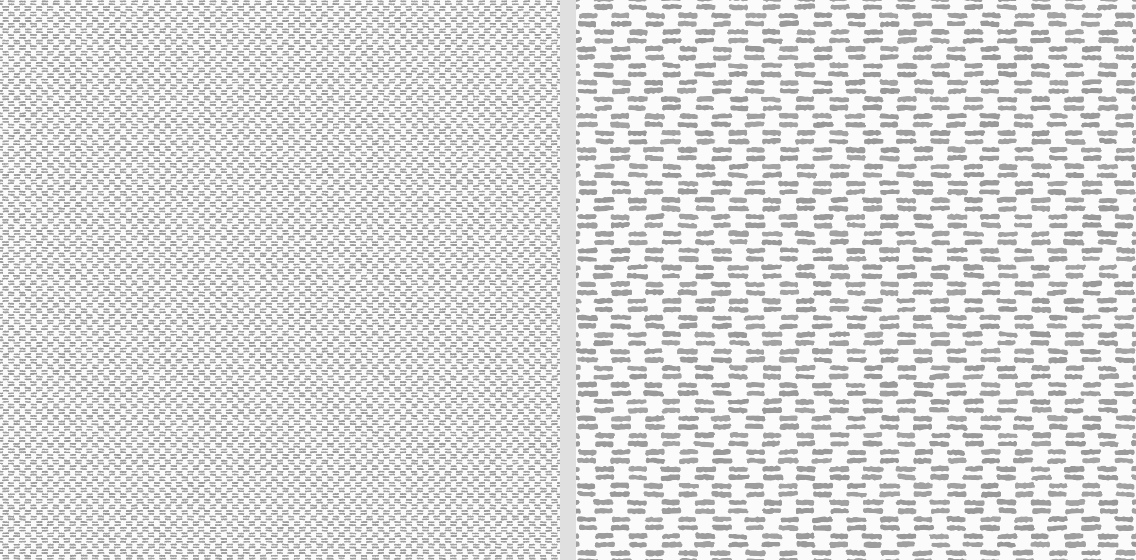
Left, the full canvas; right, a detail of the centre.
Write a three.js fragment shader that draws this pattern.

```glsl
varying vec2 vUv;

const float REPEATS = 50.0;        // weave repeats across and down
const float ROWS_PER_REPEAT = 4.0; // two dashes, then two shifted dashes
const vec2 DASH_HALF_SIZE = vec2(0.285, 0.077);
const float CORNER_RADIUS = 0.055;
const vec3 PAPER = vec3(0.985);
const vec3 INK_DARK = vec3(0.595);
const vec3 INK_LIGHT = vec3(0.645);

float hash(vec2 p) {
  return fract(sin(dot(p, vec2(127.1, 311.7))) * 43758.5453);
}

float signedHash(vec2 p) {
  return hash(p) * 2.0 - 1.0;
}

// Smooth noise along one dash, seeded by its id
float edgeNoise(float x, vec2 id, float seed) {
  float cell = floor(x);
  float blend = smoothstep(0.0, 1.0, x - cell);
  vec2 key = id + vec2(seed, seed * 0.37);
  return mix(signedHash(key + cell * 0.173), signedHash(key + (cell + 1.0) * 0.173), blend);
}

float roundedBox(vec2 p, vec2 halfSize, float radius) {
  vec2 q = abs(p) - halfSize + radius;
  return length(max(q, 0.0)) + min(max(q.x, q.y), 0.0) - radius;
}

// Distance to a hand-drawn dash, in units of one repeat
float dashDistance(vec2 p, vec2 id) {
  p.x -= 0.03 * signedHash(id + 3.1);
  p.y -= 0.012 * signedHash(id + 7.3);
  p.y -= 0.06 * signedHash(id + 11.9) * p.x;
  float side = p.y < 0.0 ? 17.0 : 29.0;
  float wobble = 0.018 * edgeNoise(p.x * 13.0, id, side);
  vec2 halfSize = DASH_HALF_SIZE;
  halfSize.x += 0.022 * signedHash(id + 19.7);
  halfSize.y += 0.008 * signedHash(id + 23.3);
  return roundedBox(p, halfSize, CORNER_RADIUS) - wobble;
}

// Ink colour in rgb, coverage in a
vec4 dashInRow(vec2 p, float row, float pixel) {
  float shift = 0.5 * mod(floor(row / 2.0), 2.0);
  float x = p.x + shift;
  float rows = REPEATS * ROWS_PER_REPEAT;
  vec2 id = vec2(mod(floor(x), REPEATS), mod(row, rows));
  vec2 local = vec2(fract(x) - 0.5, p.y - (row + 0.5) / ROWS_PER_REPEAT);
  float coverage = clamp(0.5 - dashDistance(local, id) / pixel, 0.0, 1.0);
  return vec4(mix(INK_DARK, INK_LIGHT, hash(id + 31.1)), coverage);
}

void main() {
  vec2 p = vUv * REPEATS;
  float pixel = 0.85 * max(fwidth(p.x), fwidth(p.y));
  float row = floor(p.y * ROWS_PER_REPEAT);
  vec3 color = PAPER;

  // Neighbouring rows may reach into this one
  for (int i = -1; i <= 1; i++) {
    vec4 dash = dashInRow(p, row + float(i), pixel);
    color = mix(color, dash.rgb, dash.a);
  }

  gl_FragColor = vec4(color, 1.0);
}
```
